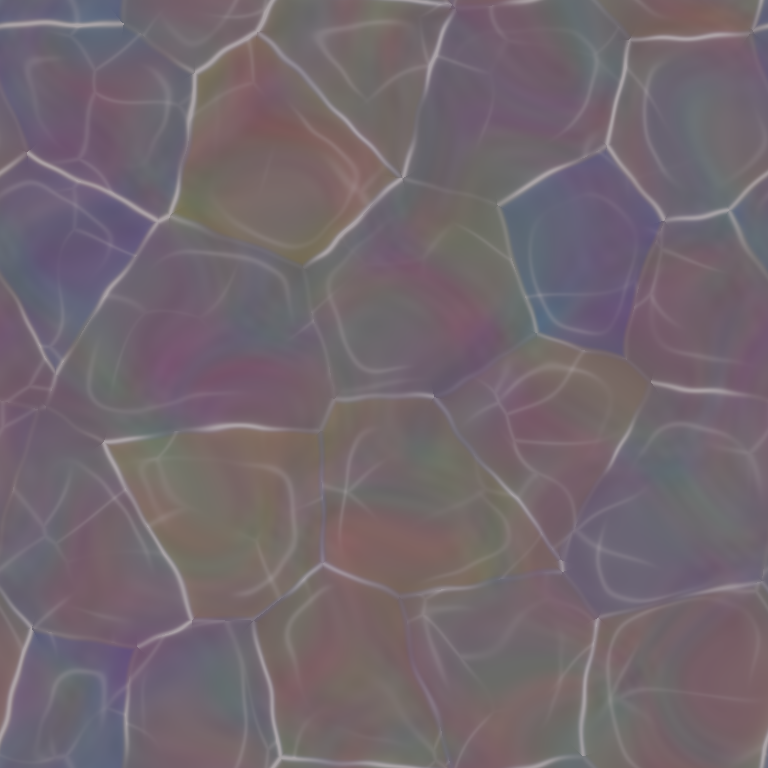
Write a Shadertoy shader that draws this texture.

```glsl
const float TAU = 6.2831853;
const vec3 BASE = vec3(0.432, 0.392, 0.428);
const vec3 WARM = vec3(0.050, 0.026, -0.050);
const vec3 MAUVE = vec3(0.010, -0.015, 0.002);
const vec3 EMBER = vec3(0.012, 0.001, -0.011);
const vec3 SEAM = vec3(0.72, 0.69, 0.70);

struct Cell {
    float edge;      // distance to the nearest border
    float rounded;   // same, with softened corners
    vec2 id;
    vec2 neighbour;
};

vec2 hash2(vec2 p) {
    vec3 q = fract(p.xyx * vec3(0.1031, 0.1030, 0.0973));
    q += dot(q, q.yzx + 33.33);
    return fract((q.xx + q.yz) * q.zy);
}

// Sum of sines with whole wave numbers, so it wraps; variance near one
float waves(vec2 p, float scale, float seed) {
    float sum = 0.0;
    for (int i = 0; i < 8; i++) {
        vec2 h = hash2(vec2(float(i) + 3.0, seed * 7.0 + 5.0));
        vec2 k = round((h * 2.0 - 1.0) * scale);
        sum += sin(TAU * (dot(k, p) + h.x * 7.0 + h.y * 3.0));
    }
    return sum * 0.5;
}

vec2 warp(vec2 p, float scale, float seed) {
    return vec2(waves(p, scale, seed), waves(p, scale, seed + 1.0));
}

// Vector from p to the jittered site of a grid square, in canvas units
vec2 toSite(vec2 square, vec2 p, vec2 grid, float seed) {
    vec2 jitter = hash2(mod(square, grid) + seed * 17.0);
    return (square + 0.08 + 0.84 * jitter) / grid - p;
}

// Wrapped cellular pattern with true border distances
Cell cells(vec2 p, vec2 grid, float seed) {
    vec2 home = floor(p * grid), owner = home, near = vec2(9.0);
    for (int y = -2; y <= 2; y++)
    for (int x = -2; x <= 2; x++) {
        vec2 square = home + vec2(x, y);
        vec2 r = toSite(square, p, grid, seed);
        if (dot(r, r) < dot(near, near)) { near = r; owner = square; }
    }
    Cell c = Cell(9.0, 0.0, mod(owner, grid), vec2(0.0));
    float crowd = 0.0;
    for (int y = -2; y <= 2; y++)
    for (int x = -2; x <= 2; x++) {
        if (x == 0 && y == 0) continue;
        vec2 square = owner + vec2(x, y);
        vec2 r = toSite(square, p, grid, seed);
        float d = dot(0.5 * (near + r), normalize(r - near));
        crowd += exp(-70.0 * d);
        if (d < c.edge) { c.edge = d; c.neighbour = mod(square, grid); }
    }
    c.rounded = -log(crowd) / 70.0;
    return c;
}

float line(float d, float width) {
    return exp(-d * d / (width * width));
}

void mainImage(out vec4 fragColor, in vec2 fragCoord) {
    vec2 uv = fragCoord / iResolution.xy;

    // Large stones with slightly wobbly borders
    vec2 p = uv + 0.004 * warp(uv, 5.0, 1.0) + 0.0010 * warp(uv, 19.0, 3.0);
    Cell stone = cells(p, vec2(5.0, 4.0), 2.0);
    vec2 trait = hash2(stone.id + 41.0);
    float inside = smoothstep(0.0, 0.008, stone.edge);
    float rim = exp(-max(stone.rounded, 0.0) / 0.035);

    // Stone tint, strongest along the rim
    float warmth = trait.x * 2.0 - 1.0;
    warmth *= 0.25 + 0.75 * warmth * warmth;
    vec3 color = BASE + WARM * warmth * inside * (0.6 + 0.7 * rim);
    color += 0.012 * (trait.y - 0.5) * inside - 0.008 * rim;

    // Cloudy mottling
    vec2 q = uv + 0.025 * warp(uv, 4.0, 6.0);
    color += MAUVE * (waves(q, 5.0, 8.0) + 0.4 * waves(q, 13.0, 9.0));
    color += EMBER * (0.8 * waves(q, 6.0, 10.0) + 0.4 * waves(q, 15.0, 11.0));
    color += 0.007 * waves(q, 8.0, 12.0) + 0.004 * waves(q, 28.0, 13.0);

    // Faint veins, shifted so that they differ in every stone
    vec2 v = uv + 0.013 * warp(uv, 5.0, 14.0) + trait;
    float vein = cells(v, vec2(7.0, 6.0), 5.0).edge;
    float veinFade = smoothstep(-0.9, 1.3, waves(uv, 6.0, 16.0));
    float glow = (0.16 * line(vein, 0.0035) + 0.05 * line(vein, 0.010)) * veinFade;

    // Rounded contour inside each stone
    float contour = stone.rounded - 0.028 - 0.009 * waves(uv, 4.0, 17.0);
    float contourFade = smoothstep(-0.7, 1.4, waves(uv, 5.0, 18.0));
    glow += (0.20 * line(contour, 0.0035) + 0.06 * line(contour, 0.011)) * contourFade * inside;

    // Bright seams that come and go along the borders
    float pairing = hash2(stone.id + stone.neighbour + 73.0).x;
    float seamFade = smoothstep(0.15, 1.0, pairing + 0.28 * waves(uv, 6.0, 19.0));
    glow += (0.08 + 0.62 * seamFade) * line(stone.edge, 0.0034);
    glow += 0.12 * seamFade * line(stone.edge, 0.011);

    color = mix(color, SEAM, min(glow, 0.8));
    fragColor = vec4(color, 1.0);
}
```
